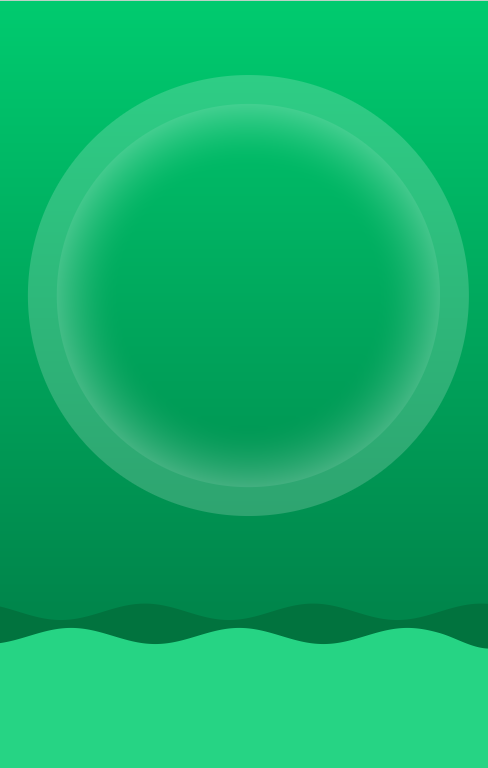
Give the GLSL for this background, as a Shadertoy shader.

```glsl
// A green vertical gradient with a translucent ring, whose inner rim glows
// inward, above two layers of rolling waves. Everything is built from
// distance and sine formulas in units of the canvas height.

const float TAU = 6.2831853;

const vec3 SKY_TOP    = vec3(0.0, 0.795, 0.435);
const vec3 SKY_BOTTOM = vec3(0.0, 0.525, 0.295);
const vec3 DARK_WAVE  = vec3(0.005, 0.45, 0.245);
const vec3 LIGHT_WAVE = vec3(0.149, 0.83, 0.518);
const vec3 TOP_LINE   = vec3(0.74, 0.82, 0.78);

// Antialiased coverage: 1 where the signed distance is negative.
float coverage(float dist, float pixel) {
    return clamp(0.5 - dist / pixel, 0.0, 1.0);
}

// Height of a wave with one crest at crestX.
float waveHeight(float x, float crestX, float period, float level, float amplitude) {
    return level + amplitude * cos(TAU * (x - crestX) / period);
}

// Soft light fading inward from a rim; depth is the distance inside it.
float innerGlow(float depth, float blur) {
    return 1.0 - smoothstep(-blur, blur, depth);
}

void mainImage(out vec4 fragColor, in vec2 fragCoord) {
    vec2 p = fragCoord / iResolution.y;
    float pixel = 1.0 / iResolution.y;
    float width = iResolution.x / iResolution.y;

    // Backdrop
    vec3 color = mix(SKY_TOP, SKY_BOTTOM, clamp((1.0 - p.y) / 0.79, 0.0, 1.0));

    // Ring and inner glow
    float radius = length(p - vec2(0.509 * width, 0.6152));
    float outerDisk = coverage(radius - 0.2871, pixel);
    float innerDisk = coverage(radius - 0.2495, pixel);
    float glow = 0.52 * innerGlow(0.2495 - radius, 0.083);
    color = mix(color, vec3(1.0), outerDisk * mix(0.18, glow, innerDisk));

    // Waves, back to front; the front one dips at the right edge
    float period = 0.3447 * width;
    float back = waveHeight(p.x, 0.297 * width, period, 0.2034, 0.0107);
    float front = waveHeight(p.x, 0.1457 * width, period, 0.1719, 0.0105);
    front -= 0.006 * smoothstep(0.9, 1.0, p.x / width);
    color = mix(color, DARK_WAVE, coverage(p.y - back, pixel));
    color = mix(color, LIGHT_WAVE, coverage(p.y - front, pixel));

    // Hairline along the top edge
    color = mix(color, TOP_LINE, coverage(0.9987 - p.y, pixel));

    fragColor = vec4(color, 1.0);
}
```
